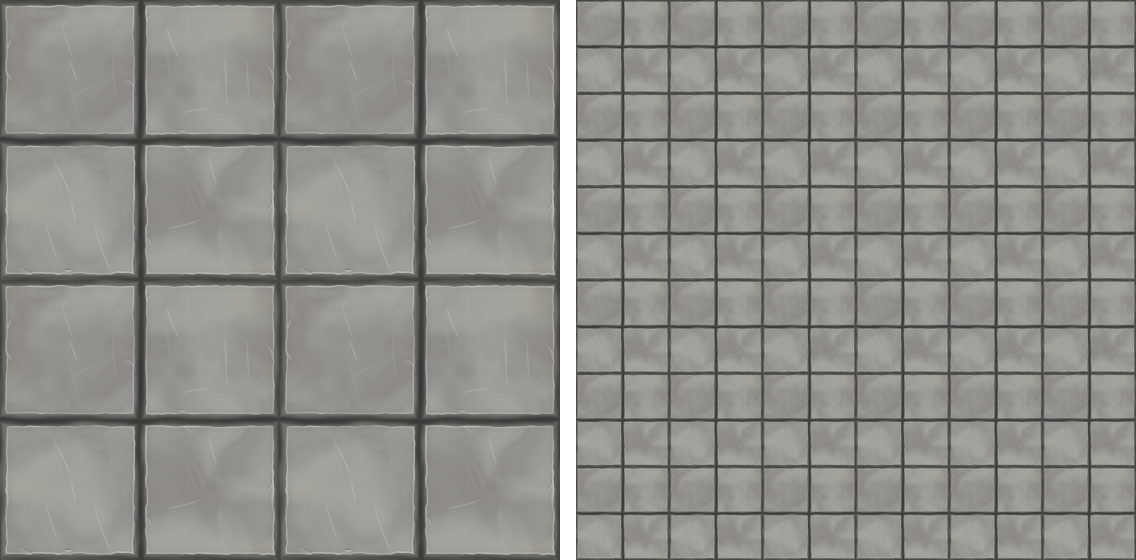
Left, the tile; right, the same tile 3 across and 3 down.
Give the GLSL for this texture, as a WebGL 2 fragment shader.

```glsl
#version 300 es
precision highp float;
// Worn grey stone tiles, four by four, with chipped pale rims and dark joints.

uniform vec2 u_resolution;
out vec4 fragColor;

const float TILES = 4.0;       // tiles across and down
const float PERIOD = 2.0;      // tiles before the wear repeats
const float FACE_HALF = 0.456; // half the width of a tile face
const float JOINT_HALF = 0.046;
const vec3 STONE_DARK = vec3(0.545, 0.535, 0.525);
const vec3 STONE_LIGHT = vec3(0.640, 0.640, 0.620);
const vec3 JOINT_DARK = vec3(0.225, 0.225, 0.215);
const vec3 JOINT_LIGHT = vec3(0.455, 0.450, 0.435);
const vec3 RIM = vec3(0.77, 0.77, 0.75);

vec4 hash4(vec3 p) {
  vec4 q = fract((p.xyzx * 17.0 + 3.7) * vec4(0.1031, 0.1030, 0.0973, 0.1099));
  q += dot(q, q.wzxy + 33.33);
  return fract((q.xxyz + q.yzzw) * q.zywx);
}

// Value noise in tile units that wraps every PERIOD tiles.
float noise(vec2 p, vec2 freq, float seed) {
  vec2 g = p * freq, i = floor(g), f = g - i, wrap = freq * PERIOD;
  f = f * f * f * (f * (f * 6.0 - 15.0) + 10.0);
  vec2 a = mod(i, wrap), b = mod(i + 1.0, wrap);
  float low = mix(hash4(vec3(a, seed)).x, hash4(vec3(b.x, a.y, seed)).x, f.x);
  float high = mix(hash4(vec3(a.x, b.y, seed)).x, hash4(vec3(b, seed)).x, f.x);
  return mix(low, high, f.y);
}

float fbm(vec2 p, float freq, float seed) {
  float sum = 0.0, amp = 0.5;
  for (int i = 0; i < 5; i++) {
    sum += amp * noise(p, vec2(freq), seed + float(i));
    freq *= 2.0;
    amp *= 0.5;
  }
  return sum / 0.97;
}

float line(float d, float halfWidth, float px) {
  float cover = 1.0 - smoothstep(max(halfWidth - px, 0.0), halfWidth + px, d);
  return cover * min(1.0, 2.0 * halfWidth / px);
}

// Bent hairline that fades out at both ends.
float stroke(vec2 q, float angle, float reach, float bend, float halfWidth, float px) {
  float c = cos(angle), s = sin(angle);
  vec2 r = vec2(c * q.x + s * q.y, c * q.y - s * q.x);
  float across = abs(r.y - bend * r.x * r.x);
  return line(across, halfWidth, px) * (1.0 - smoothstep(0.5 * reach, reach, abs(r.x)));
}

// Cloudy stone with a faint warm stain.
vec3 stone(vec2 p) {
  vec2 warp = vec2(noise(p, vec2(3.0), 11.0), noise(p, vec2(3.0), 12.0)) - 0.5;
  float cloud = fbm(p + 0.3 * warp, 2.0, 20.0);
  vec3 col = mix(STONE_DARK, STONE_LIGHT, smoothstep(0.2, 0.8, cloud));
  col += 0.012 * (fbm(p, 16.0, 30.0) - 0.5);
  return col + vec3(0.006, 0.004, -0.008) * smoothstep(0.45, 0.75, fbm(p, 2.0, 40.0));
}

// Sloped joint with a dark wandering core and streaks along its length.
vec3 joint(vec2 p) {
  vec2 index = mod(floor(p + 0.5), PERIOD);
  vec2 wander = vec2(noise(p, vec2(2.0, 5.0), 50.0), noise(p, vec2(5.0, 2.0), 51.0)) - 0.5;
  vec2 off = abs(fract(p + 0.5) - 0.5 + 0.018 * wander);
  float flat_ = smoothstep(-0.012, 0.012, off.x - off.y);
  float streak = mix(noise(p, vec2(40.0, 5.0), 52.0), noise(p, vec2(5.0, 40.0), 53.0), flat_);
  float slope = min(off.x, off.y) / JOINT_HALF;
  slope += 0.22 * (1.0 - mix(index.x, index.y, flat_)) * (1.0 - min(slope, 1.0));
  slope += 0.35 * (streak - 0.5) + 0.2 * (fbm(p, 8.0, 54.0) - 0.5);
  return mix(JOINT_DARK, JOINT_LIGHT, smoothstep(-0.1, 1.1, slope));
}

// Long pale scratches over one face.
float scratches(vec2 q, vec2 cell, float px) {
  float sum = 0.0;
  for (int i = 0; i < 6; i++) {
    vec4 a = hash4(vec3(cell, 60.0 + float(i)));
    vec4 b = hash4(vec3(cell, 80.0 + float(i)));
    float angle = b.x < 0.7 ? mix(1.6, 2.05, a.z) : mix(0.1, 0.8, a.z);
    float mark = stroke(q - 0.65 * (a.xy - 0.5), angle, mix(0.1, 0.24, a.w), 1.2 * (b.y - 0.5), 0.003, px);
    sum += mark * mix(0.1, 0.5, b.z * b.z);
  }
  return sum;
}

// Short cracks that start at the rim: x is the lit lip, y its shadow.
vec2 chips(vec2 q, vec2 cell, float px) {
  vec2 sum = vec2(0.0);
  for (int i = 0; i < 3; i++) {
    vec4 a = hash4(vec3(cell, 100.0 + float(i)));
    vec2 at = vec2(0.8 * (a.x - 0.5), a.y < 0.5 ? -0.435 : 0.44);
    if (a.z < 0.4) at = at.yx;
    float angle = (a.z < 0.4 ? 1.57 : 0.0) + 1.6 * (a.w - 0.5);
    float reach = mix(0.03, 0.065, a.y);
    sum.x += stroke(q - at, angle, reach, 5.0, 0.003, px);
    sum.y += stroke(q - at + vec2(0.004, -0.007), angle, reach, 5.0, 0.003, px);
  }
  return sum;
}

void main() {
  vec2 p = gl_FragCoord.xy / u_resolution * TILES;
  float px = TILES / min(u_resolution.x, u_resolution.y);
  vec2 cell = mod(floor(p), PERIOD), q = fract(p) - 0.5;

  // Ragged outline of the face
  float edge = max(abs(q.x), abs(q.y)) - FACE_HALF;
  edge += 0.012 * (noise(p, vec2(9.0), 1.0) - 0.5) + 0.008 * (noise(p, vec2(24.0), 2.0) - 0.5);
  edge += 0.010 * smoothstep(0.72, 0.95, noise(p, vec2(7.0), 3.0));
  float face = 1.0 - smoothstep(-0.7 * px, 0.7 * px, edge);

  // Worn face, then joint and lit rim
  vec2 chip = chips(q, cell, px);
  vec3 top = stone(p) - 0.02 * smoothstep(-0.05, 0.0, edge);
  top = mix(top, RIM, min(scratches(q, cell, px), 1.0));
  top = mix(top, JOINT_LIGHT, 0.6 * min(chip.y, 1.0));
  top = mix(top, RIM, 0.6 * min(chip.x, 1.0));
  vec3 col = mix(joint(p), top, face);
  float lit = mix(0.25, 1.0, noise(p, vec2(8.0), 4.0));
  col = mix(col, RIM, lit * line(abs(edge + 0.003), 0.0032, px));
  fragColor = vec4(col, 1.0);
}
```
